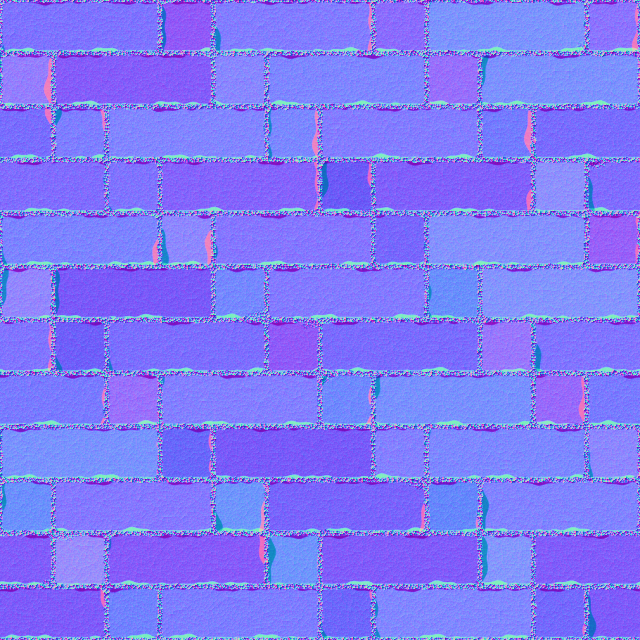
Reproduce this texture map procedurally as a three.js fragment shader.

```glsl
// Tangent-space normal map of a brick wall: 12 courses of alternating long and
// short bricks, each course shifted by one unit. Slopes from brick tilt, chipped
// edges and cellular grain are summed, then packed as a normal with green down.
varying vec2 vUv;

const float UNITS = 12.0;        // brick heights across the canvas
const float HALF_JOINT = 0.043;  // half the mortar width, in units
const float SOFT = 0.018;        // edge smoothing, in units

vec2 hash2(vec2 p) {
  vec3 h = fract(p.xyx * vec3(0.1031, 0.1030, 0.0973));
  h += dot(h, h.yzx + 33.33);
  return fract((h.xx + h.yz) * h.zy);
}

// Offset from the nearest cell point; the pattern wraps at the canvas border.
vec2 cellOffset(vec2 uv, float count) {
  vec2 p = uv * count;
  vec2 cell = floor(p);
  vec2 nearest = vec2(2.0);
  for (int j = -1; j <= 1; j++) {
    for (int i = -1; i <= 1; i++) {
      vec2 c = cell + vec2(float(i), float(j));
      vec2 d = p - c - hash2(mod(c, count));
      if (dot(d, d) < dot(nearest, nearest)) nearest = d;
    }
  }
  return nearest;
}

float waves(float t, float seed) {
  return 0.5 * sin(t * 2.3 + seed * 40.0)
       + 0.3 * sin(t * 5.1 + seed * 71.0)
       + 0.2 * sin(t * 11.7 + seed * 97.0);
}

float roundBox(vec2 p, vec2 halfSize, float radius) {
  vec2 d = abs(p) - halfSize + radius;
  return length(max(d, 0.0)) + min(max(d.x, d.y), 0.0) - radius;
}

// Coverage of a chipped bevel whose width varies along one side.
float chip(float dist, float along, float seed, float base, float depth) {
  float width = base + depth * max(waves(along, seed), 0.0);
  return smoothstep(-SOFT, SOFT, width - dist) * smoothstep(0.0, 0.02, width);
}

// Finds the brick: local position, size and a wrapped identity.
void findBrick(vec2 p, out vec2 local, out vec2 size, out vec2 id) {
  float row = min(floor(p.y), UNITS - 1.0);
  float x = mod(p.x - mod(3.0 - row, 4.0), UNITS);
  float pair = floor(x / 4.0);
  float u = x - 4.0 * pair;
  float isShort = step(3.0, u);
  local = vec2(u - 3.0 * isShort, p.y - row);
  size = vec2(mix(3.0, 1.0, isShort), 1.0);
  id = vec2(pair * 2.0 + isShort, row) + 1.0;
}

// Outward slope of the four worn sides.
vec2 edgeSlope(vec2 q, vec2 size, vec2 id) {
  vec2 lowSeed = hash2(id + 17.0);
  vec2 highSeed = hash2(id + 43.0);
  vec2 lo = q - HALF_JOINT;
  vec2 hi = size - q - HALF_JOINT;
  float left = chip(lo.x, q.y, lowSeed.x, 0.004, 0.13 * step(0.4, lowSeed.y));
  float right = chip(hi.x, q.y, highSeed.x, 0.004, 0.13 * step(0.45, highSeed.y));
  float bottom = chip(lo.y, q.x * 1.7, lowSeed.y, 0.012, 0.065);
  float top = chip(hi.y, q.x * 1.7, highSeed.y, 0.006, 0.055);
  return vec2(1.7 * right - 1.5 * left, 1.6 * top - 1.8 * bottom);
}

// Crumbled corner on a few bricks.
float crumble(vec2 q, vec2 size, vec2 id, float grain) {
  vec2 pick = hash2(id + 71.0);
  vec2 corner = step(0.5, hash2(id + 89.0)) * size;
  float reach = length((q - corner) * vec2(1.0, 2.2)) + 0.25 * grain;
  return step(0.9, pick.x) * smoothstep(0.55, 0.35, reach);
}

void main() {
  vec2 q, size, id;
  findBrick(vUv * UNITS, q, size, id);

  // Grain at three scales
  vec2 fine = cellOffset(vUv, 270.0);
  vec2 medium = cellOffset(vUv, 150.0);
  vec2 broad = cellOffset(vUv, 64.0);
  vec2 faceGrain = 0.16 * fine + 0.10 * medium + 0.05 * broad;
  vec2 mortarGrain = 1.9 * fine + 1.2 * medium;

  // Ragged brick outline
  vec2 seed = hash2(id);
  float ragged = 0.010 * waves(q.x * 3.0 + q.y * 4.0, seed.x)
               + 0.025 * (length(medium) - 0.4);
  float dist = roundBox(q - 0.5 * size, 0.5 * size - HALF_JOINT, 0.08) + ragged;
  float face = smoothstep(SOFT, -SOFT, dist);

  // Each brick leans its own way, short ones more sideways
  vec2 lean = hash2(id + 5.0) - 0.5;
  vec2 tilt = lean * vec2(0.12 + 0.32 * step(size.x, 1.5), 0.56) + vec2(0.0, 0.04);

  vec2 brickSlope = tilt + faceGrain + edgeSlope(q, size, id);
  float rough = crumble(q, size, id, length(broad));
  brickSlope += 0.55 * rough * mortarGrain;

  vec2 slope = mix(mortarGrain, brickSlope, face);
  vec3 normal = normalize(vec3(slope.x, -slope.y, 1.0));
  gl_FragColor = vec4(0.5 + 0.5 * normal, 1.0);
}
```
